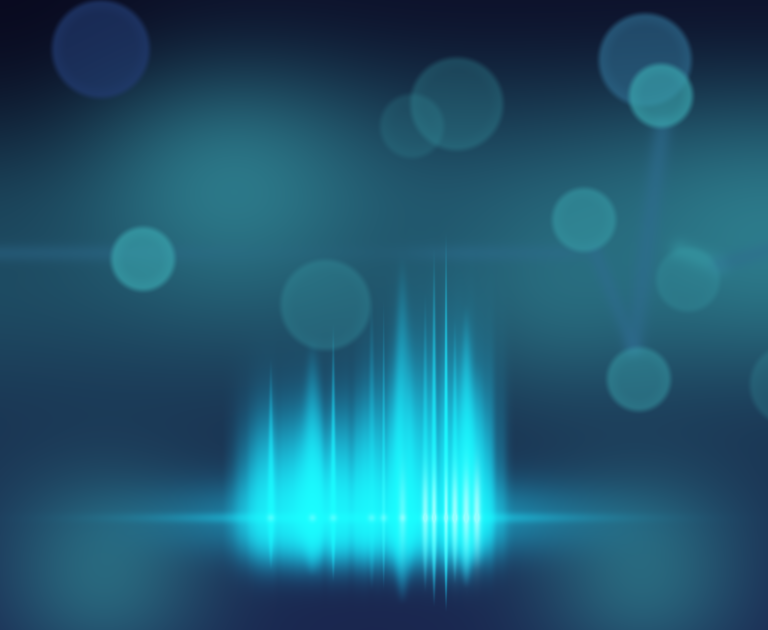
Give the GLSL for this background, as a Shadertoy shader.

```glsl
const vec2 CANVAS = vec2(1.219, 1.0);
const float HORIZON = 0.178;
const vec3 NAVY = vec3(0.10, 0.15, 0.31);
const vec3 TEAL = vec3(0.18, 0.50, 0.56);
const vec3 AQUA = vec3(0.22, 0.63, 0.67);
const vec3 STEEL = vec3(0.18, 0.42, 0.56);
const vec3 CYAN = vec3(0.10, 1.0, 1.0);

// Bokeh discs: centre, radius, opacity
const vec4 DISCS[9] = vec4[9](
    vec4(0.725, 0.835, 0.074, 0.30), vec4(0.654, 0.800, 0.051, 0.20),
    vec4(1.049, 0.848, 0.051, 0.75), vec4(0.927, 0.651, 0.051, 0.55),
    vec4(0.227, 0.589, 0.051, 0.75), vec4(0.517, 0.516, 0.072, 0.32),
    vec4(1.014, 0.398, 0.051, 0.50), vec4(1.092, 0.556, 0.051, 0.28),
    vec4(1.254, 0.389, 0.064, 0.25));

// Light streaks: position, height, width, strength
const vec4 STREAKS[12] = vec4[12](
    vec4(0.430, 0.255, 0.005, 1.5), vec4(0.496, 0.285, 0.021, 1.6),
    vec4(0.529, 0.310, 0.004, 1.7), vec4(0.590, 0.350, 0.007, 0.9),
    vec4(0.609, 0.350, 0.003, 1.0), vec4(0.639, 0.420, 0.018, 1.6),
    vec4(0.675, 0.360, 0.005, 1.2), vec4(0.689, 0.430, 0.004, 2.0),
    vec4(0.708, 0.455, 0.003, 2.8), vec4(0.722, 0.320, 0.005, 1.5),
    vec4(0.740, 0.340, 0.014, 2.2), vec4(0.757, 0.250, 0.022, 1.3));

float hash(float n) { return fract(sin(n * 127.1) * 43758.5); }

float noise(float x) {
    float cell = floor(x), f = fract(x);
    return mix(hash(cell), hash(cell + 1.0), f * f * (3.0 - 2.0 * f));
}

float glow(vec2 p, vec2 centre, vec2 size) {
    vec2 d = (p - centre) / size;
    return exp(-dot(d, d));
}

float disc(vec2 p, vec2 centre, float radius) {
    float d = length(p - centre) - radius;
    float rim = 0.85 + 0.15 * smoothstep(-0.025, -0.004, d);
    return rim * (1.0 - smoothstep(-0.007, 0.006, d));
}

float beam(vec2 p, vec2 a, vec2 b, float width) {
    vec2 ab = b - a;
    float t = clamp(dot(p - a, ab) / dot(ab, ab), 0.0, 1.0);
    float d = length(p - a - ab * t) / width;
    return exp(-d * d);
}

vec3 backdrop(vec2 p) {
    vec3 c = mix(NAVY, vec3(0.10, 0.20, 0.32), smoothstep(0.0, 0.32, p.y));
    c = mix(c, vec3(0.12, 0.31, 0.40), smoothstep(0.28, 0.58, p.y));
    c = mix(c, vec3(0.05, 0.07, 0.17), smoothstep(0.66, 1.02, p.y));
    c = mix(c, vec3(0.03, 0.03, 0.11), 0.8 * glow(p, vec2(0.0, 1.03), vec2(0.28, 0.30)));
    c = mix(c, TEAL, 0.85 * glow(p, vec2(0.37, 0.70), vec2(0.21, 0.17)));
    c = mix(c, TEAL, 0.90 * glow(p, vec2(1.22, 0.62), vec2(0.28, 0.18)));
    c = mix(c, TEAL, 0.50 * glow(p, vec2(0.89, 0.55), vec2(0.17, 0.16)));
    c = mix(c, TEAL, 0.72 * glow(p, vec2(0.165, 0.09), vec2(0.17, 0.16)));
    return mix(c, TEAL, 0.72 * glow(p, vec2(1.02, 0.09), vec2(0.17, 0.16)));
}

float streak(vec2 q, vec4 s) {
    float reach = q.y > 0.0 ? s.y : s.y * 0.33;
    float taper = max(1.0 - abs(q.y) / reach, 0.0);
    float d = (q.x - s.x) / (s.z * (0.35 + 0.65 * taper));
    return s.w * pow(taper, 1.3) * exp(-d * d);
}

// Broad curtain of light and its thin flare; q.y is measured from the horizon
float curtain(vec2 q) {
    float span = smoothstep(0.35, 0.44, q.x) * (1.0 - smoothstep(0.73, 0.82, q.x));
    float rise = mix(0.13, 0.19, smoothstep(0.52, 0.68, q.x));
    float h = q.y / (q.y > 0.0 ? rise : 0.058);
    float body = span * exp(-h * h) * (1.5 + 0.9 * noise(q.x * 95.0));
    float halo = 0.9 * glow(q, vec2(0.60, 0.0), vec2(0.27, 0.055));
    float flare = 0.8 * glow(q, vec2(0.59, 0.0), vec2(0.26, 0.008));
    return body + halo + flare;
}

void mainImage(out vec4 fragColor, in vec2 fragCoord) {
    vec2 p = fragCoord / iResolution.xy * CANVAS;
    vec3 col = backdrop(p);

    // Faint connecting beams
    float band = exp(-pow((p.y - 0.598) / 0.014, 2.0));
    float sides = 1.0 - 0.7 * smoothstep(0.15, 0.45, p.x) * (1.0 - smoothstep(0.6, 0.75, p.x));
    col = mix(col, STEEL, 0.38 * band * sides * (1.0 - smoothstep(0.88, 0.97, p.x)));
    col = mix(col, STEEL, 0.55 * beam(p, vec2(1.052, 0.80), vec2(1.006, 0.45), 0.016));
    col = mix(col, STEEL, 0.50 * beam(p, vec2(0.945, 0.60), vec2(1.005, 0.45), 0.013));
    col = mix(col, AQUA, 0.40 * beam(p, vec2(1.08, 0.603), vec2(1.14, 0.58), 0.017));
    col = mix(col, STEEL, 0.45 * beam(p, vec2(1.14, 0.58), vec2(1.23, 0.605), 0.015));

    // Bokeh
    col = mix(col, vec3(0.13, 0.23, 0.44), 0.75 * disc(p, vec2(0.160, 0.922), 0.078));
    col = mix(col, STEEL, 0.70 * disc(p, vec2(1.024, 0.905), 0.074));
    for (int i = 0; i < 9; i++) {
        vec4 d = DISCS[i];
        col = mix(col, AQUA, d.w * disc(p, d.xy, d.z));
    }

    // Curtain, streaks and their white cores
    vec2 q = p - vec2(0.0, HORIZON);
    float light = curtain(q);
    float core = 0.0;
    for (int i = 0; i < 12; i++) {
        vec4 s = STREAKS[i];
        light += streak(q, s);
        float hot = smoothstep(0.58, 0.70, s.x);
        core += hot * glow(q, vec2(s.x, 0.01), vec2(min(s.z, 0.006), 0.06));
        core += 0.4 * glow(q, vec2(s.x, 0.0), vec2(0.006));
    }
    col = mix(col, CYAN, 1.0 - exp(-light * vec3(0.35, 0.95, 1.25)));
    col = mix(col, vec3(0.85, 1.0, 1.0), 0.65 * clamp(core, 0.0, 1.0));
    fragColor = vec4(col, 1.0);
}
```
